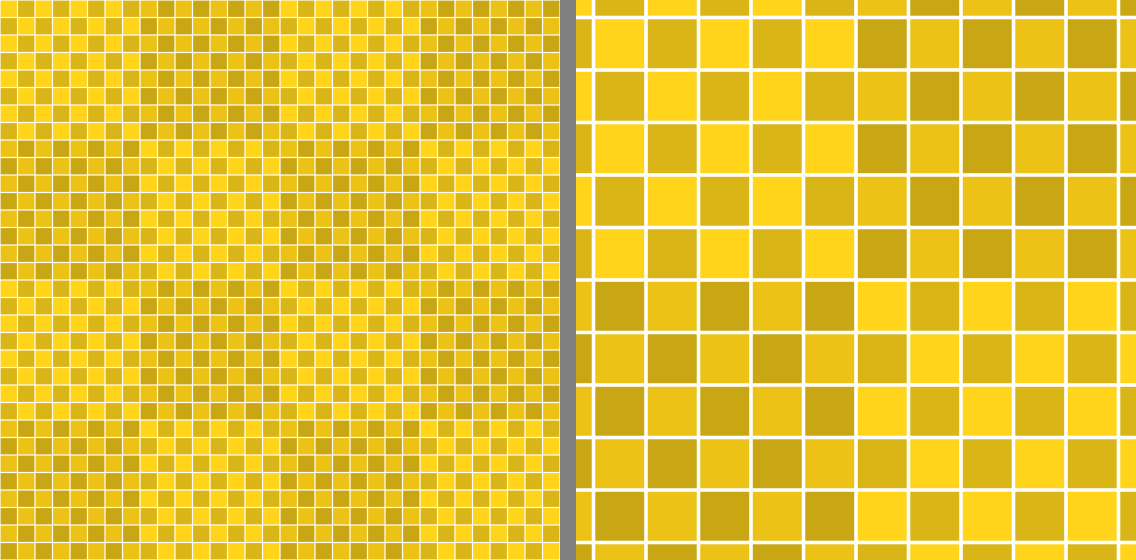
Left: the whole. Right: its middle third, enlarged.
This pattern is drawn by a WebGL 2 fragment shader. Its source:

```glsl
#version 300 es
precision highp float;
// Yellow mosaic: a fine two-tone checker of square tiles, shaded by a coarse checker, with white grout.

#define TILES 32.0         // tiles across and down
#define BLOCK 8.0          // tiles along one side of a coarse square
#define GROUT_WIDTH 0.068  // line width as a share of one tile
#define LIGHT_BRIGHT vec3(1.00, 0.83, 0.10)
#define LIGHT_MUTED vec3(0.85, 0.71, 0.09)
#define DARK_BRIGHT vec3(0.93, 0.76, 0.09)
#define DARK_MUTED vec3(0.79, 0.65, 0.08)
#define GROUT_COLOR vec3(1.0)

uniform vec2 u_resolution;
out vec4 fragColor;

// 0 on even squares (including the lower left one), 1 on odd squares
float checker(vec2 cell) {
    return mod(cell.x + cell.y, 2.0);
}

// Share of the pixel covered by tile rather than grout
float tileCoverage(vec2 p, vec2 pixelSize) {
    vec2 edgeDistance = 0.5 - abs(fract(p) - 0.5);
    vec2 inside = clamp((edgeDistance - 0.5 * GROUT_WIDTH) / pixelSize + 0.5, 0.0, 1.0);
    return inside.x * inside.y;
}

void main() {
    vec2 p = gl_FragCoord.xy / u_resolution * TILES;
    vec2 tile = floor(p);

    // Fine checker picks the tone, coarse checker picks the palette
    float bright = checker(tile);
    float light = checker(floor(tile / BLOCK));
    vec3 tileColor = mix(mix(DARK_MUTED, DARK_BRIGHT, bright),
                         mix(LIGHT_MUTED, LIGHT_BRIGHT, bright), light);

    // Grout between the tiles
    float coverage = tileCoverage(p, TILES / u_resolution);
    fragColor = vec4(mix(GROUT_COLOR, tileColor, coverage), 1.0);
}
```
